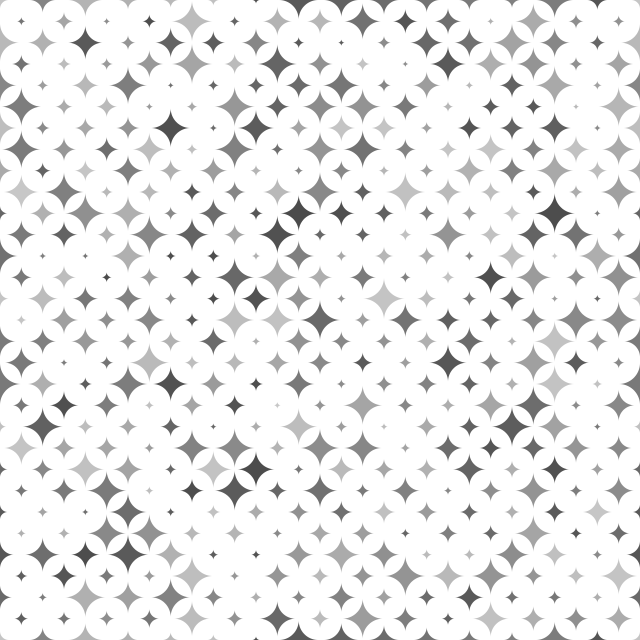
Give the GLSL for this pattern, as a Shadertoy shader.

```glsl
// Staggered grid of four-pointed grey stars with random size and tone on white, tiling seamlessly.
#define REPEATS 15.0     // columns and rows in each of the two interleaved grids
#define MIN_REACH 0.08   // smallest tip distance, in cells
#define MAX_REACH 0.50   // largest tip distance, in cells (must not exceed 0.5)
#define DARK_TONE 0.29
#define LIGHT_TONE 0.78
#define TONE_BIAS 0.85   // below 1 favours light stars
#define PAPER 1.0
#define SAMPLES 3        // antialiasing samples per axis

// Two random values per star, from its cell and layer
vec2 hash2(vec3 key) {
    key = fract(key * vec3(0.1031, 0.1030, 0.0973));
    key += dot(key, key.yzx + 33.33);
    return fract((key.xx + key.yz) * key.zy);
}

// Star bounded by four circular arcs that meet at its tips; negative inside
float starDistance(vec2 p, float reach) {
    vec2 q = abs(p);
    float arc = reach - length(q - reach);
    return max(arc, max(q.x, q.y) - reach);
}

// Grey value at a point in cell units; edge is the smoothing width
float starField(vec2 p, float edge) {
    float tone = PAPER;
    for (int layer = 0; layer < 2; layer++) {
        // The second layer is shifted by half a cell both ways
        vec2 shifted = p + 0.5 * float(layer);
        vec2 cell = mod(floor(shifted), REPEATS);
        vec2 rnd = hash2(vec3(cell, float(layer) * 41.0) + 7.0);

        float reach = mix(MIN_REACH, MAX_REACH, rnd.x);
        float grey = mix(DARK_TONE, LIGHT_TONE, pow(rnd.y, TONE_BIAS));
        float d = starDistance(fract(shifted) - 0.5, reach);
        tone = mix(tone, grey, clamp(0.5 - d / edge, 0.0, 1.0));
    }
    return tone;
}

void mainImage(out vec4 fragColor, in vec2 fragCoord) {
    vec2 cellsPerPixel = REPEATS / iResolution.xy;
    float edge = max(cellsPerPixel.x, cellsPerPixel.y) / float(SAMPLES);

    // Average subpixels so that the fine tips stay clean
    float sum = 0.0;
    for (int i = 0; i < SAMPLES; i++) {
        for (int j = 0; j < SAMPLES; j++) {
            vec2 offset = (vec2(i, j) + 0.5) / float(SAMPLES) - 0.5;
            sum += starField((fragCoord + offset) * cellsPerPixel, edge);
        }
    }
    fragColor = vec4(vec3(sum / float(SAMPLES * SAMPLES)), 1.0);
}
```
